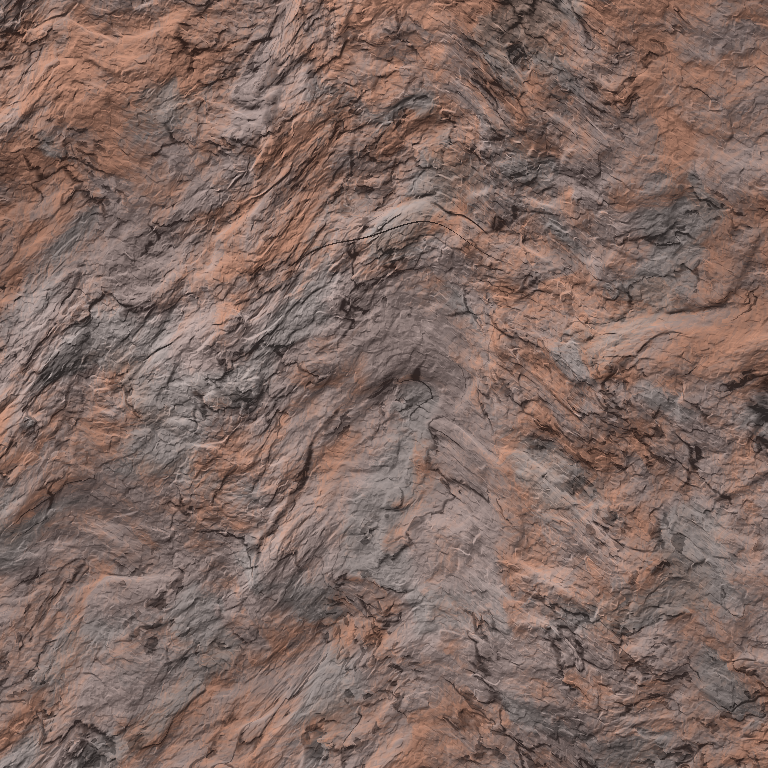
This texture is drawn by a WebGL 1 fragment shader. Its source:

```glsl
precision highp float;
uniform vec2 u_resolution;

vec3 hash3(vec2 c) {
  vec3 k = vec3(dot(c, vec2(127.1, 311.7)), dot(c, vec2(269.5, 183.3)), dot(c, vec2(419.2, 371.9)));
  return fract(sin(k) * 43758.5453);
}

// Cellular noise made of randomly tilted planes; sharpness sets how hard they meet
float facets(vec2 p, float sharpness) {
  vec2 cell = floor(p);
  float total = 0.0, weights = 0.0;
  for (int y = -1; y <= 1; y++) {
    for (int x = -1; x <= 1; x++) {
      vec2 c = cell + vec2(float(x), float(y));
      vec3 rnd = hash3(c);
      vec2 d = p - c - rnd.xy;
      float angle = 6.2832 * rnd.z;
      float plane = 0.8 * dot(d, vec2(cos(angle), sin(angle))) + 0.8 * (fract(rnd.z * 13.0) - 0.5);
      float w = exp(-sharpness * dot(d, d));
      total += w * plane;
      weights += w;
    }
  }
  return total / weights;
}

// Gap between the two nearest cell points: zero along cell borders
float borderGap(vec2 p) {
  vec2 cell = floor(p);
  float nearest = 8.0, second = 8.0;
  for (int y = -1; y <= 1; y++) {
    for (int x = -1; x <= 1; x++) {
      vec2 c = cell + vec2(float(x), float(y));
      float d = length(p - c - hash3(c).xy);
      second = min(second, max(nearest, d));
      nearest = min(nearest, d);
    }
  }
  return second - nearest;
}

// Beds lean gently up to a crest near the middle, with a crumpled course
vec2 strata(vec2 p) {
  float x = p.x - 0.52;
  vec2 q = vec2(p.x, p.y + 0.42 * sqrt(x * x + 0.02));
  q += 0.022 * sin(q.yx * vec2(11.0, 13.0) + vec2(1.0, 4.0));
  return q + 0.007 * sin(q.yx * vec2(37.0, 41.0) + vec2(2.0, 0.5));
}

float centreBand(vec2 p) {
  return exp(-30.0 * (p.x - 0.5) * (p.x - 0.5)) * smoothstep(0.05, 0.4, p.y);
}

// Each octave is pushed aside by the one before, which breaks up its outlines
float rockHeight(vec2 p) {
  vec2 q = strata(p) * vec2(0.95, 1.15);
  mat2 turn = mat2(0.8, 0.6, -0.6, 0.8);
  float h = 0.0, freq = 3.5, layer = 0.0;
  for (int i = 0; i < 7; i++) {
    layer = facets(q * freq + float(i) * 7.3 + layer * vec2(0.8, -0.6), 5.0 + 1.4 * float(i));
    h += layer / freq;
    q = turn * q;
    freq *= 2.0;
  }
  // Upright ribs in the middle
  vec2 rib = p + 0.008 * sin(p.yx * vec2(23.0, 31.0)) + 0.15 * h;
  return h + centreBand(p) * facets(rib * vec2(26.0, 9.0) + 3.0, 9.0) / 32.0;
}

// Broken dark line whose width follows a patchy mask
float crack(vec2 p, float width, float mask) {
  float w = width * mask + 0.001;
  return mask * (1.0 - smoothstep(0.1 * w, w, borderGap(p)));
}

void main() {
  vec2 p = gl_FragCoord.xy / u_resolution;
  vec2 q = strata(p);

  // Relief lit from above, with shadows deeper than highlights
  float h = rockHeight(p);
  float slope = (h - rockHeight(p + 0.0017 * vec2(-0.45, 0.89))) / 0.0017;
  float roughness = mix(0.7, 1.15, smoothstep(-0.25, 0.2, facets(q * 4.0 + 31.0, 5.0)));
  float tone = 0.64 + 0.105 * roughness * slope / (1.0 + (slope > 0.0 ? 0.17 : 0.10) * abs(slope));

  // Broad patches, mottling and grain
  vec2 crumple = q + 0.25 * h;
  float patches = facets(crumple * 6.0 + 11.0, 5.0);
  float mottle = facets(crumple * 32.0 + 5.0, 8.0);
  float grain = facets(p * 150.0 + 5.0 * mottle, 10.0);
  tone += 0.25 * h + 0.13 * patches + 0.12 * mottle + 0.13 * grain;

  // Thin cracks along the beds, short fissures, and upright splits
  vec2 jag = q + 0.35 * h + 0.012 * vec2(mottle, -mottle) + 0.002 * grain;
  float longMask = smoothstep(-0.02, 0.35, facets(q * 6.0 + 47.0, 6.0));
  float fineMask = smoothstep(0.0, 0.4, facets(q * 13.0 + 63.0, 7.0));
  float splitMask = centreBand(p) * smoothstep(-0.05, 0.3, facets(p * 9.0 + 19.0, 6.0));
  float dark = crack(jag * vec2(3.2, 4.2), 0.035, longMask);
  dark = max(dark, 0.9 * crack(jag * vec2(13.0, 17.0) + 9.0, 0.12, fineMask));
  dark = max(dark, crack((p + 0.35 * h + 0.01 * mottle) * vec2(12.0, 4.0) + 2.0, 0.06, splitMask));

  // Pits clustered in broken ground
  float pitMask = smoothstep(-0.05, 0.3, facets(q * 9.0 + 53.0, 6.0));
  dark = max(dark, 0.7 * pitMask * smoothstep(0.2, 0.4, facets(jag * vec2(55.0, 70.0), 9.0)));
  tone = clamp(tone - 0.5 * dark, 0.03, 1.1);

  // Grey-pink stone with a soft, finely broken rust stain
  vec3 colour = mix(vec3(0.17, 0.135, 0.13), vec3(0.72, 0.635, 0.61), tone);
  float corners = smoothstep(0.6, 0.9, p.y) * smoothstep(0.15, 0.4, abs(p.x - 0.5));
  float stain = 0.7 * facets(crumple * 4.0 + 83.0, 5.0) + 0.6 * facets(crumple * 17.0 + 71.0, 7.0);
  stain += 0.4 * mottle + 0.3 * grain;
  float rust = smoothstep(-0.3, 0.7, stain + 0.35 * corners + 0.12 * centreBand(p));
  colour *= mix(vec3(1.0, 1.005, 1.01), vec3(1.03, 0.86, 0.75), rust);

  // Cool mineral bloom
  float bloom = smoothstep(0.1, 0.5, facets(crumple * 9.0 + 97.0, 6.0) - 0.4 * stain);
  colour = mix(colour, vec3(dot(colour, vec3(0.333))) * vec3(1.03, 1.0, 0.99), 0.5 * bloom);

  gl_FragColor = vec4(colour, 1.0);
}
```
